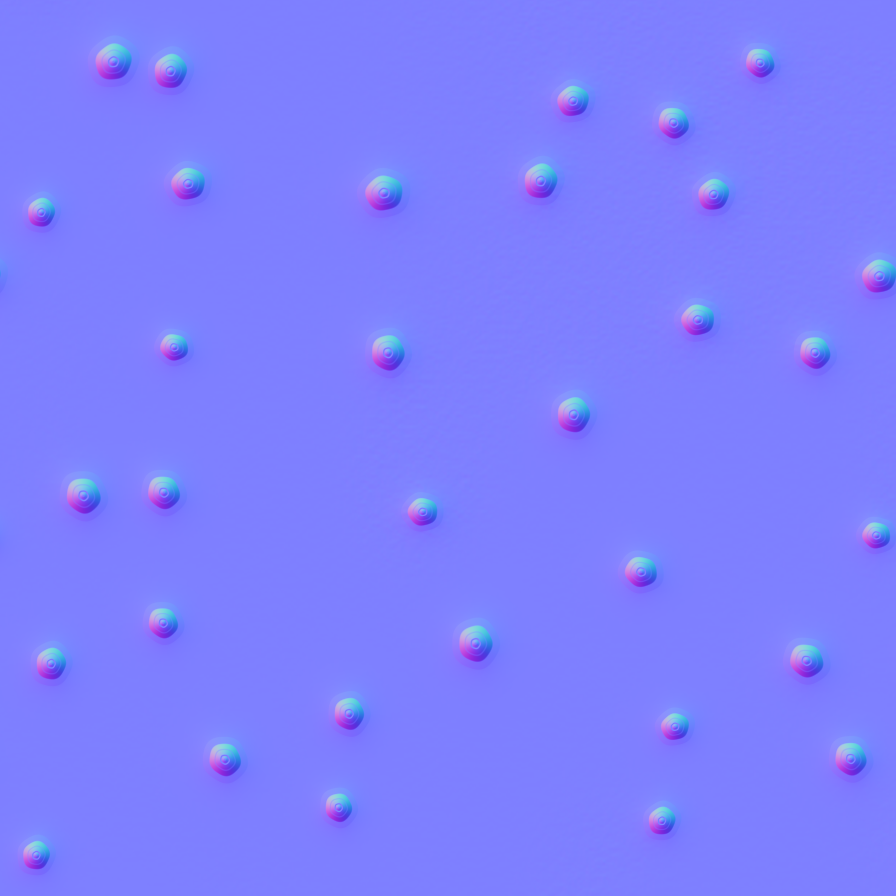
Write a WebGL 1 fragment shader that draws this texture map.

```glsl
precision highp float;
uniform vec2 u_resolution;

float hash(vec2 p) {
  return fract(sin(dot(p, vec2(127.1, 311.7))) * 43758.5453);
}

vec2 hash2(vec2 p) {
  return vec2(hash(p), hash(p + 37.3));
}

float noise(vec2 p) {
  vec2 i = floor(p), f = fract(p);
  f = f * f * (3.0 - 2.0 * f);
  return mix(mix(hash(i), hash(i + vec2(1.0, 0.0)), f.x),
             mix(hash(i + vec2(0.0, 1.0)), hash(i + vec2(1.0, 1.0)), f.x), f.y);
}

// Thin soft line around a given radius
float ring(float t, float radius, float width) {
  return 1.0 - smoothstep(0.0, width, abs(t - radius));
}

// Steepness of a stud by distance from its centre; the flange ends at 1
float studSlope(float t, float blur) {
  float skirt = 0.10 * exp(-1.9 * max(t - 1.0, 0.0));
  float flange = 0.09 * (1.0 - smoothstep(1.0 - blur, 1.0 + blur, t));
  float dome = mix(0.28, 0.78, smoothstep(0.12, 0.58, t));
  dome *= 1.0 - smoothstep(0.68 - blur, 0.70 + blur, t);
  float grooves = 0.55 * ring(t, 0.19, 0.03 + blur) + 0.34 * ring(t, 0.45, 0.03 + blur);
  return (skirt + flange + dome - grooves) * smoothstep(0.0, 0.1, t);
}

// Sum of the tilts of all studs near a point, on a wrapping jittered grid
vec2 studs(vec2 uv) {
  const float CELLS = 6.0;
  vec2 p = uv * CELLS, cell = floor(p), tilt = vec2(0.0);
  for (int y = -1; y <= 1; y++) {
    for (int x = -1; x <= 1; x++) {
      vec2 c = cell + vec2(float(x), float(y));
      vec2 id = mod(c, CELLS) + 3.0;
      float present = step(hash(id + 71.9), 0.76);
      float size = mix(0.021, 0.029, hash(id + 13.7));
      vec2 d = (p - c - 0.5 - 0.84 * (hash2(id) - 0.5)) / (CELLS * size);
      float angle = atan(d.y, d.x + 0.00001);
      float phase = 6.283 * hash(id + 5.1);
      float wobble = 1.0 + 0.04 * sin(2.0 * angle + phase) + 0.025 * sin(5.0 * angle - phase);
      float blur = max(0.03, 0.7 / (u_resolution.y * size));
      tilt += present * normalize(d + 0.00001) * studSlope(length(d) * wobble, blur);
    }
  }
  return tilt;
}

// Faint pitted grain, strongest in patches
float grain(vec2 uv) {
  return noise(uv * vec2(150.0, 180.0)) + 0.5 * noise(uv * 310.0 + 9.0);
}

vec2 grainTilt(vec2 uv) {
  float e = 0.002, h = grain(uv);
  float patches = smoothstep(0.42, 0.8, noise(uv * 5.0 + 2.7));
  vec2 slope = vec2(grain(uv + vec2(e, 0.0)), grain(uv + vec2(0.0, e))) - h;
  return slope * mix(0.008, 0.055, patches);
}

void main() {
  vec2 uv = gl_FragCoord.xy / u_resolution.y;
  vec2 tilt = studs(uv) + grainTilt(uv);

  // Encode the normal, with red rising to the left and green to the top
  vec3 normal = normalize(vec3(-0.85 * tilt.x, tilt.y, 1.0));
  gl_FragColor = vec4(normal * 0.5 + vec3(0.495, 0.5, 0.5), 1.0);
}
```
